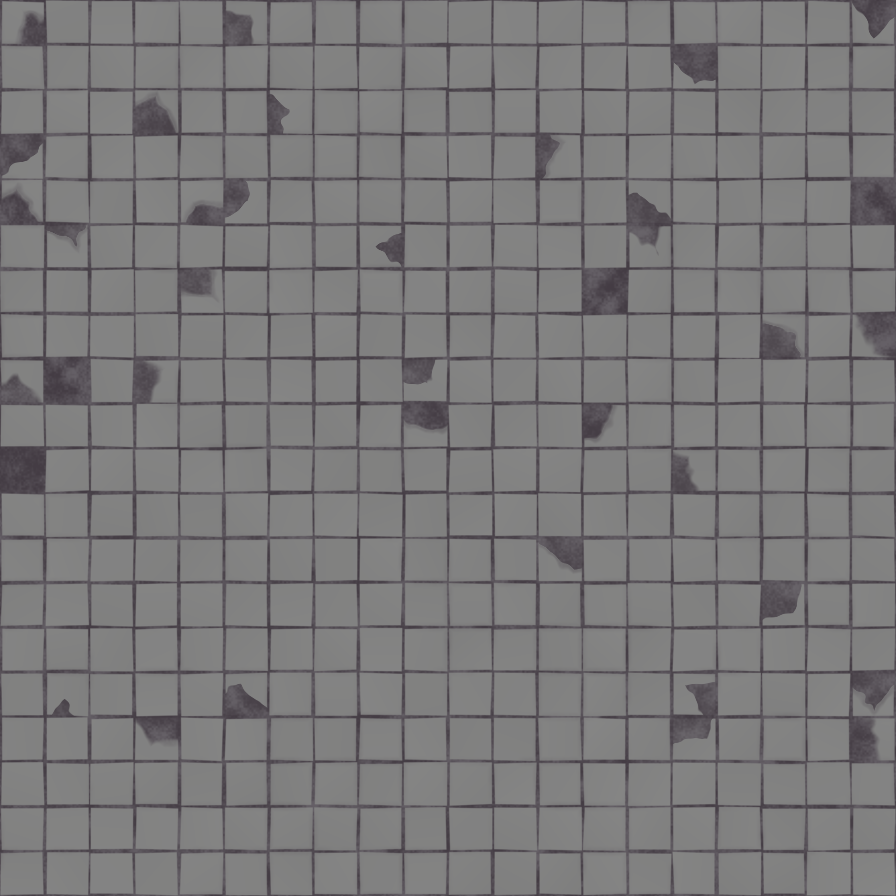
Reproduce this texture procedurally as a three.js fragment shader.

```glsl
// Grid of plain grey square tiles on dark mottled grout, with a few chipped or missing.
varying vec2 vUv;

const float TILES = 20.0;          // repeats across and down
const float DAMAGE_SHARE = 0.115;  // part of the tiles that is damaged
const float MISSING_SHARE = 0.17;  // part of the damaged tiles that is gone
const float TAU = 6.28318;

const vec3 TILE_GREY = vec3(0.510, 0.510, 0.508);
const vec3 GROUT_DARK = vec3(0.265, 0.235, 0.265);
const vec3 GROUT_LIGHT = vec3(0.395, 0.375, 0.400);

// Sine-free hash of a cell and a salt, 0 to 1
float hash(vec2 cell, float salt) {
  vec3 q = fract(vec3(cell.xyx + salt * 7.31) * vec3(0.1031, 0.1030, 0.0973));
  q += dot(q, q.yzx + 33.33);
  return fract((q.x + q.y) * q.z);
}

float valueNoise(vec2 p, float salt) {
  vec2 i = floor(p);
  vec2 f = fract(p);
  f = f * f * (3.0 - 2.0 * f);
  float low = mix(hash(i, salt), hash(i + vec2(1.0, 0.0), salt), f.x);
  float high = mix(hash(i + vec2(0.0, 1.0), salt), hash(i + 1.0, salt), f.x);
  return mix(low, high, f.y);
}

float fbm(vec2 p, float salt) {
  float sum = 0.0;
  float weight = 0.5;
  for (int i = 0; i < 4; i++) {
    sum += weight * valueNoise(p, salt + float(i));
    p = p * 2.03 + 5.7;
    weight *= 0.5;
  }
  return sum / 0.9375;
}

// Gap beside one tile side, its width changing from end to end
float sideInset(vec2 cell, float salt, float along) {
  float start = hash(cell, salt);
  float end = hash(cell, salt + 1.0);
  return mix(0.008, 0.055, mix(start, end, along));
}

// Coverage of a slightly crooked square tile; p runs from 0 to 1
float tileMask(vec2 p, vec2 cell, float soft) {
  vec2 nearSide = p - vec2(sideInset(cell, 1.0, p.y), sideInset(cell, 3.0, p.x));
  vec2 farSide = 1.0 - p - vec2(sideInset(cell, 5.0, p.y), sideInset(cell, 7.0, p.x));
  vec2 a = smoothstep(-soft, soft, nearSide);
  vec2 b = smoothstep(-soft, soft, farSide);
  return a.x * a.y * b.x * b.y;
}

// Signed distance to a straight break; p is centred on the tile
float breakLine(vec2 p, float angle, float offset) {
  return dot(p, vec2(cos(angle), sin(angle))) - offset;
}

// Amount of tile broken away: a wedge between two ragged breaks
float chipMask(vec2 p, vec2 cell, float aa) {
  if (hash(cell, 11.0) > DAMAGE_SHARE) return 0.0;
  if (hash(cell, 12.0) < MISSING_SHARE) return 1.0;

  float angle = TAU * hash(cell, 13.0);
  float turn = mix(0.7, 1.9, hash(cell, 14.0));
  float first = breakLine(p, angle, mix(-0.25, 0.15, hash(cell, 15.0)));
  float second = breakLine(p, angle + turn, mix(-0.35, 0.05, hash(cell, 16.0)));
  float ragged = 0.16 * (valueNoise(p * 5.0 + cell * 9.0, 17.0) - 0.5);
  float depth = min(first, second) + ragged;

  // Most breaks are crisp, a few are smeared or have a pale rim
  float blur = pow(hash(cell, 18.0), 4.0);
  float soft = max(aa * 0.6, mix(0.015, 0.11, blur));
  float core = smoothstep(-soft, soft, depth);
  float rim = 0.3 * step(0.6, hash(cell, 19.0)) * smoothstep(-0.13, -0.03, depth);
  return max(core * mix(0.8, 1.0, hash(cell, 20.0)), rim);
}

// Flat grey with a faint tilt of tone across each tile
vec3 tileColor(vec2 p, vec2 cell) {
  vec2 tilt = vec2(hash(cell, 21.0), hash(cell, 22.0)) - 0.5;
  float tone = 0.012 * (hash(cell, 23.0) - 0.5) + 0.025 * dot(p, tilt);
  return TILE_GREY + tone;
}

vec3 groutColor(vec2 p) {
  float cloud = fbm(p * 2.5, 31.0);
  float grain = valueNoise(p * 22.0, 41.0);
  float shade = smoothstep(0.2, 0.85, mix(cloud, grain, 0.2));
  return mix(GROUT_DARK, GROUT_LIGHT, shade);
}

void main() {
  vec2 grid = vUv * TILES;
  vec2 cell = floor(grid);
  vec2 local = fract(grid);
  vec2 centred = local - 0.5;
  float aa = max(fwidth(grid.x), fwidth(grid.y));

  float tile = tileMask(local, cell, max(aa * 0.6, 0.02));
  float chip = chipMask(centred, cell, aa);

  // Faint grime creeping in from the joints
  float edge = 0.5 - max(abs(centred.x), abs(centred.y));
  float grime = 0.14 * smoothstep(0.14, 0.02, edge) * smoothstep(0.45, 0.8, fbm(grid * 0.8, 51.0));

  float cover = tile * (1.0 - chip) * (1.0 - grime);
  vec3 color = mix(groutColor(grid), tileColor(centred, cell), cover);
  gl_FragColor = vec4(color, 1.0);
}
```
